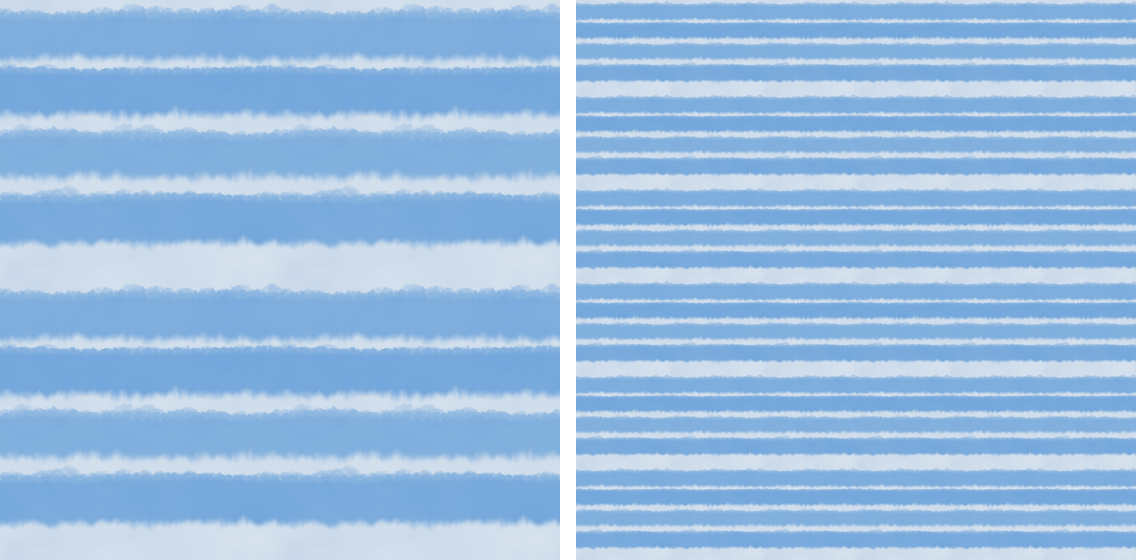
Left, the tile; right, the same tile 3 across and 3 down.
This pattern is drawn by a Shadertoy shader. Its source:

```glsl
// Watercolour sky stripes: four blue bands per tile, two tiles across and down.
// Each band has layered cloud puffs along its crest and a misty lower edge;
// all noise and puff cells wrap at the tile border.

vec2 hash2(vec2 p) {
    vec3 q = fract(vec3(p.xyx) * vec3(0.1031, 0.1030, 0.0973));
    q += dot(q, q.yzx + 33.33);
    return fract((q.xx + q.yz) * q.zy);
}

// Gradient noise that repeats after a whole number of cells
float gradientNoise(vec2 p, vec2 period) {
    vec2 cell = floor(p), f = fract(p);
    vec2 blend = f * f * f * (f * (f * 6.0 - 15.0) + 10.0);
    float corner[4];
    for (int k = 0; k < 4; k++) {
        vec2 o = vec2(k & 1, k >> 1);
        float angle = 6.2832 * hash2(mod(cell + o, period) + 5.0).x;
        corner[k] = dot(vec2(cos(angle), sin(angle)), f - o);
    }
    return 1.4 * mix(mix(corner[0], corner[1], blend.x),
                     mix(corner[2], corner[3], blend.x), blend.y);
}

float wash(vec2 p, vec2 cells) {
    float sum = 0.0, gain = 0.6;
    for (int k = 0; k < 4; k++) {
        sum += gain * gradientNoise(p * cells, cells);
        cells *= 2.0;
        gain *= 0.5;
    }
    return sum;
}

// Paints four rows of puffs, from large and pale to small and deep
vec3 paintPuffs(vec3 color, vec3 blue, vec2 p, float crest, float size, float seed, float lobes) {
    vec3 mist = vec3(0.80, 0.86, 0.92);
    float soft = 2.0 / iResolution.y + 0.0008;
    for (int layer = 0; layer < 4; layer++) {
        float depth = float(layer) / 3.0;
        float count = floor(mix(10.0, 42.0, depth * (0.6 + 0.4 * depth)));
        float home = floor(p.x * count);
        for (float k = -1.0; k <= 1.0; k++) {
            float cell = home + k;
            vec2 rnd = hash2(vec2(mod(cell, count) + 3.0, seed * 17.0 + depth * 93.0));
            float radius = mix(0.040, 0.016, sqrt(depth)) * mix(0.65, 1.0, rnd.y);
            float lift = mix(0.036, 0.004, depth) * size * mix(0.3, 1.0, rnd.y);
            vec2 center = vec2((cell + mix(0.2, 0.8, rnd.x)) / count, crest - lift + radius);
            float d = length((p - center) * vec2(0.85, 1.0)) - radius - lobes;
            float inside = clamp((p.y - center.y + radius) / (1.6 * radius), 0.0, 1.0);
            float tint = 0.38 + 0.46 * depth - 0.20 * inside * (1.0 - depth);
            color = mix(color, mix(mist, blue, tint), 0.8 * (1.0 - smoothstep(-soft, soft, d)));
        }
    }
    return color;
}

void mainImage(out vec4 fragColor, in vec2 fragCoord) {
    // Tile coordinates, with y running down from the middle of the wide gap
    vec2 tile = 2.0 * fragCoord / iResolution.xy;
    vec2 p = fract(vec2(tile.x, 0.04 - tile.y));

    // Band edges, puff sizes and depth of colour, from top to bottom
    vec4 tops = vec4(0.084, 0.286, 0.516, 0.738);
    vec4 bottoms = vec4(0.258, 0.459, 0.678, 0.920);
    vec4 sizes = vec4(0.85, 0.60, 0.90, 1.25);
    vec4 depths = vec4(0.40, 0.85, 0.15, 0.70);

    float broad = wash(p, vec2(3.0, 4.0));
    float wisps = wash(p, vec2(20.0, 9.0));
    float grain = wash(p, vec2(9.0, 14.0));

    // Lumpy outlines: rounded outwards, creased inwards
    float lobes = 0.010 * abs(gradientNoise(p * 44.0, vec2(44.0)))
                + 0.005 * abs(gradientNoise(p * 96.0, vec2(96.0))) - 0.003;

    // Pale ground
    vec3 color = mix(vec3(0.79, 0.85, 0.915), vec3(0.84, 0.885, 0.93),
                     clamp(0.5 + 0.7 * broad + 0.35 * grain, 0.0, 1.0));

    for (int i = 0; i < 4; i++) {
        float seed = float(i) + 1.0;
        float drift = gradientNoise(vec2(p.x * 4.0, seed + 0.5), vec2(4.0, 9.0));
        float clump = gradientNoise(vec2(p.x * 5.0, seed + 10.5), vec2(5.0, 20.0));
        float crest = tops[i] + 0.010 * drift;
        float size = sizes[i] * clamp(0.75 + 0.8 * clump, 0.3, 1.3);
        float tone = depths[i] + 0.45 * broad + 0.25 * grain;
        vec3 blue = mix(vec3(0.515, 0.695, 0.872), vec3(0.455, 0.655, 0.860),
                        clamp(tone, 0.0, 1.0));

        color = paintPuffs(color, blue, p, crest, size, seed, lobes);

        // Solid body with a feathered lower edge
        float base = bottoms[i] + 0.010 * clump + 0.026 * wisps;
        float body = smoothstep(crest + 0.004, crest + 0.028, p.y + lobes)
                   * (1.0 - smoothstep(base - 0.030, base + 0.014, p.y));
        color = mix(color, blue, body);
    }
    fragColor = vec4(color, 1.0);
}
```
